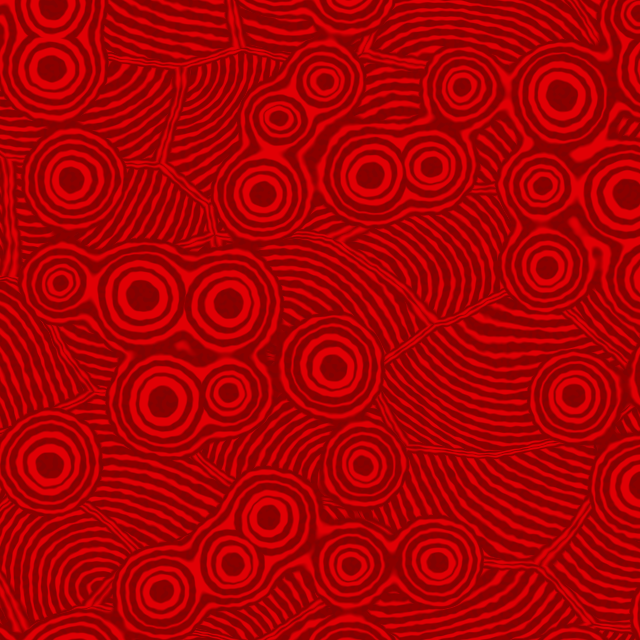
Reproduce this pattern procedurally as a Shadertoy shader.

```glsl
const vec3 SHADOW_RED = vec3(0.51, 0.008, 0.008);
const vec3 DEEP_RED = vec3(0.55, 0.0, 0.0);
const vec3 BRIGHT_RED = vec3(0.88, 0.0, 0.02);

vec2 hash2(vec2 p) {
    vec3 q = fract(p.xyx * vec3(0.1031, 0.103, 0.0973));
    q += dot(q, q.yzx + 33.33);
    return fract((q.xx + q.yz) * q.zy);
}

// Gradient noise, roughly -0.7 to 0.7
float corner(vec2 cell, vec2 offset) {
    float angle = 6.2832 * hash2(cell).x;
    return dot(vec2(cos(angle), sin(angle)), offset);
}

float gradientNoise(vec2 p) {
    vec2 i = floor(p), f = p - i;
    vec2 u = f * f * f * (f * (f * 6.0 - 15.0) + 10.0), e = vec2(1, 0);
    return mix(mix(corner(i, f), corner(i + e, f - e), u.x),
               mix(corner(i + e.yx, f - e.yx), corner(i + 1.0, f - 1.0), u.x), u.y);
}

vec2 noise2(vec2 p) {
    return vec2(gradientNoise(p), gradientNoise(p + 37.4));
}

float band(float x, float middle, float halfWidth) {
    return abs(x - middle) - halfWidth;
}

// Nearest scattered disc: hard and blended distance, local offset, radius
void nearestDisc(vec2 p, float cells, float blend, out float hard, out float soft,
                 out vec2 offset, out float radius, out vec2 seed) {
    vec2 base = floor(p * cells);
    float sum = 1e-6;
    hard = 1.0;
    for (int y = -1; y <= 1; y++)
    for (int x = -1; x <= 1; x++) {
        vec2 id = base + vec2(x, y);
        vec2 h = hash2(id + 71.0), kind = hash2(id + 213.0);
        if (kind.y > 0.82) continue;
        vec2 center = (id + 0.5 + 0.6 * (h - 0.5)) / cells;
        float r = mix(0.02, 0.058, sqrt(kind.x));
        float d = length(p - center) - r;
        sum += exp(-d / blend);
        if (d < hard) {
            hard = d; offset = p - center; radius = r; seed = h;
        }
    }
    soft = -blend * log(sum);
}

// Two bold rings around a dark core, the inner one off centre
float discRings(vec2 offset, float r, vec2 seed) {
    float outer = band(length(offset), 0.91 * r, 0.08 * r + 0.0005);
    float inner = band(length(offset + (seed - 0.5) * 0.14 * r), 0.56 * r, 0.12 * r);
    return min(outer, inner);
}

// Irregular patches: centre of the nearest and distance to its border
void nearestPatch(vec2 p, vec2 scale, out vec2 center, out float border) {
    vec2 q = p * scale, base = floor(q);
    float first = 9.0, second = 9.0;
    for (int y = -1; y <= 1; y++)
    for (int x = -1; x <= 1; x++) {
        vec2 id = base + vec2(x, y);
        vec2 site = id + 0.1 + 0.8 * hash2(id + 11.0);
        float d = length(q - site);
        if (d < first) {
            second = first; first = d; center = site / scale;
        } else second = min(second, d);
    }
    border = (second - first) / (scale.x + scale.y);
}

// Phase of curved hatching: arcs about a far pivot
float arcPhase(vec2 p, vec2 center) {
    vec2 h = hash2(floor(center * 997.0));
    float tilt = (h.x - 0.5) * 1.9;
    float reach = mix(0.13, 0.34, fract(h.y * 7.0)) * (h.y < 0.5 ? -1.0 : 1.0);
    return length(p - center - reach * vec2(-sin(tilt), cos(tilt)));
}

float stripes(float phase, float spacing, float halfWidth) {
    return band(fract(phase / spacing) * spacing, 0.5 * spacing, halfWidth);
}

void mainImage(out vec4 fragColor, in vec2 fragCoord) {
    vec2 uv = fragCoord / iResolution.y;
    float edge = max(0.0019, 0.8 / iResolution.y);

    // Hand-cut wobble and broken strokes
    vec2 p = uv + 0.0022 * noise2(uv * 75.0) + 0.006 * noise2(uv * 13.0);
    float wear = gradientNoise(uv * 48.0);
    float stroke = 0.0029 + 0.0028 * wear;

    float hard, soft, radius, border;
    vec2 offset, seed, center;
    nearestDisc(p, 6.4, 0.013, hard, soft, offset, radius, seed);
    float ink = discRings(offset, radius, seed);

    // Contours around the discs, webbed into cusps where they meet
    float weight = 0.0022 + 0.002 * gradientNoise(uv * 6.0);
    float web = max(soft - 0.013 - weight, 0.013 - weight - hard);
    float halo = band(soft, 0.027, stroke);
    ink = min(ink, min(web, halo));

    // Hatched patches that sway and bend around the discs
    vec2 swayed = p + 0.045 * noise2(uv * 4.2);
    nearestPatch(swayed, vec2(3.4, 5.4), center, border);
    float phase = arcPhase(swayed, center) + 0.012 * exp(-soft / 0.03);
    float hatch = stripes(phase, 0.0165, stroke);
    hatch = max(hatch, 0.009 - border);
    hatch = min(hatch, band(border, 0.003, 0.6 * stroke));
    ink = min(ink, max(hatch, 0.036 - soft));

    // Mottled ground under soft-edged ink
    float mottle = smoothstep(-0.1, 0.25, gradientNoise(uv * 110.0));
    vec3 ground = mix(DEEP_RED, SHADOW_RED, mottle);
    fragColor = vec4(mix(ground, BRIGHT_RED, smoothstep(edge, -edge, ink)), 1.0);
}
```
